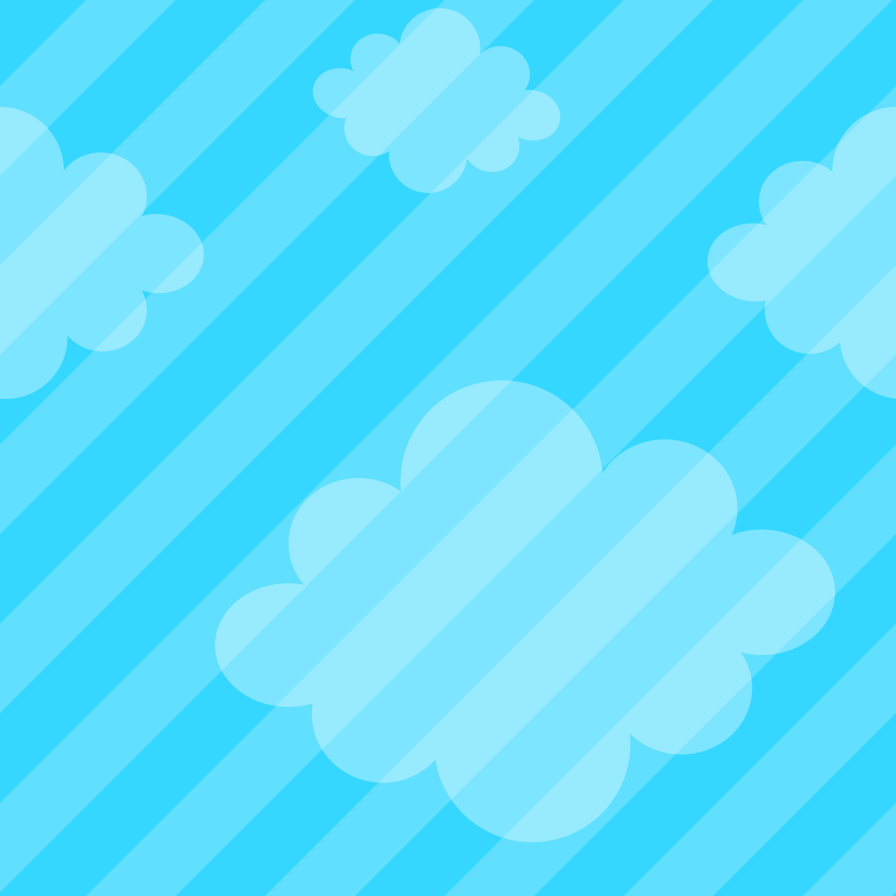
Give the GLSL for this pattern, as a Shadertoy shader.

```glsl
// Pale scalloped clouds over diagonal sky-blue stripes, as one seamless tile.
// Each cloud is a union of ellipses, turned, scaled and wrapped round the tile;
// stripes and clouds are translucent white layers on a flat blue.

const vec3 SKY = vec3(0.21, 0.843, 1.0);
const float STRIPE_COUNT = 5.0;
const float STRIPE_SHIFT = 0.02;
const float STRIPE_OPACITY = 0.21;
const float CLOUD_OPACITY = 0.355;

// Cloud lobes, clockwise from the top, then the body: centre.xy, radii.zw
const int LOBE_COUNT = 9;
const vec4 LOBES[LOBE_COUNT] = vec4[LOBE_COUNT](
    vec4(-0.026,  0.1445, 0.113,  0.113),
    vec4( 0.156,  0.1146, 0.081,  0.077),
    vec4( 0.264,  0.021,  0.082,  0.070),
    vec4( 0.1745, -0.086, 0.079,  0.074),
    vec4( 0.008, -0.1485, 0.1095, 0.1095),
    vec4(-0.159, -0.1146, 0.079,  0.077),
    vec4(-0.264, -0.038,  0.082,  0.069),
    vec4(-0.186,  0.0755, 0.078,  0.073),
    vec4(-0.004, -0.004,  0.241,  0.154));

// Shortest offset from centre to p on the repeating tile
vec2 wrappedOffset(vec2 p, vec2 centre) {
    return fract(p - centre + 0.5) - 0.5;
}

vec2 rotate(vec2 p, float angle) {
    float c = cos(angle), s = sin(angle);
    return mat2(c, s, -s, c) * p;
}

// Approximate signed distance, accurate near the outline
float ellipseDistance(vec2 p, vec2 radii) {
    return (length(p / radii) - 1.0) * min(radii.x, radii.y);
}

float cloudDistance(vec2 p, vec2 centre, float size, float angle) {
    vec2 q = rotate(wrappedOffset(p, centre), angle) / size;
    float d = 1.0;
    for (int i = 0; i < LOBE_COUNT; i++) {
        d = min(d, ellipseDistance(q - LOBES[i].xy, LOBES[i].zw));
    }
    return d * size;
}

// Signed distance to the light half of each diagonal band
float stripeDistance(vec2 p, float count, float shift) {
    float phase = count * (p.x - p.y) + shift;
    float fromMiddle = abs(fract(phase - 0.25) - 0.5);
    return (fromMiddle - 0.25) / (count * sqrt(2.0));
}

// Antialiased coverage of a signed distance
float coverage(float d, float pixel) {
    return clamp(0.5 - d / pixel, 0.0, 1.0);
}

void mainImage(out vec4 fragColor, in vec2 fragCoord) {
    vec2 uv = fragCoord / iResolution.xy;
    float pixel = 1.0 / min(iResolution.x, iResolution.y);

    // Stripes
    float stripes = coverage(stripeDistance(uv, STRIPE_COUNT, STRIPE_SHIFT), pixel);
    vec3 color = mix(SKY, vec3(1.0), STRIPE_OPACITY * stripes);

    // Large, medium and small clouds
    float clouds = cloudDistance(uv, vec2(0.586, 0.318), 1.0, 0.0);
    clouds = min(clouds, cloudDistance(uv, vec2(0.009, 0.7174), 0.63, 0.082));
    clouds = min(clouds, cloudDistance(uv, vec2(0.488, 0.887), 0.4, 0.227));
    color = mix(color, vec3(1.0), CLOUD_OPACITY * coverage(clouds, pixel));

    fragColor = vec4(color, 1.0);
}
```
